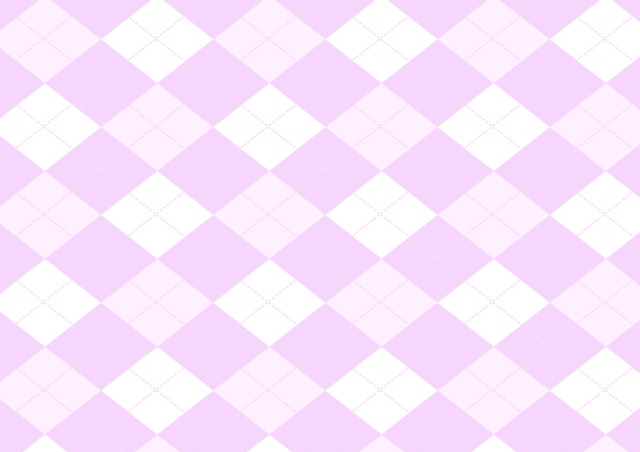
Give the GLSL for this pattern, as a Shadertoy shader.

```glsl
// Sizes are fractions of the canvas height
const vec2 TILE = vec2(0.2482, 0.1943);          // full diamond width and height
const vec2 ORIGIN = vec2(0.0994, 0.1360);        // centre of the lower left pale diamond
const vec2 STITCH_SHIFT = vec2(-0.0030, 0.0015); // seams sit slightly off centre
const float STITCH_WIDTH = 0.0026;
const float DASHES = 16.0;                       // dashes per diamond side
const float DASH_FILL = 0.66;                    // drawn part of each dash period

const vec3 LAVENDER = vec3(0.965, 0.840, 0.988);
const vec3 PALE = vec3(1.000, 0.940, 1.000);
const vec3 WHITE = vec3(1.0);
const vec3 THREAD = vec3(0.995, 0.835, 0.960);
const vec3 THREAD_ON_LAVENDER = vec3(0.988, 0.862, 0.980);

// Pixel coverage from a signed distance that is positive inside
float coverage(float dist, float pixel) {
    return clamp(0.5 + dist / pixel, 0.0, 1.0);
}

// Dashed line along every whole value of 'across'
float stitch(float across, float along, float pixel) {
    float lineDist = abs(across - round(across)) / length(1.0 / TILE);
    float period = 0.5 * length(TILE) / DASHES;
    float dashDist = abs(fract(along * DASHES) - 0.5) * period;
    return coverage(0.5 * STITCH_WIDTH - lineDist, pixel)
         * coverage(0.5 * DASH_FILL * period - dashDist, pixel);
}

void mainImage(out vec4 fragColor, in vec2 fragCoord) {
    float pixel = 1.0 / iResolution.y;
    vec2 p = fragCoord * pixel - ORIGIN;

    // Light diamonds, alternating pale and white like a chessboard
    vec2 q = p / TILE;
    vec2 cell = round(q);
    vec2 local = abs(q - cell);
    float edgeDist = (0.5 - local.x - local.y) / length(1.0 / TILE);
    float diamond = coverage(edgeDist, pixel);
    vec3 light = mix(PALE, WHITE, mod(cell.x + cell.y, 2.0));
    vec3 color = mix(LAVENDER, light, diamond);

    // Crossing seams, parallel to the diamond sides
    vec2 s = (p - STITCH_SHIFT) / TILE;
    float rising = s.x - s.y;
    float falling = s.x + s.y;
    float seam = max(stitch(rising, falling, pixel), stitch(falling, rising, pixel));
    color = mix(color, mix(THREAD_ON_LAVENDER, THREAD, diamond), seam);

    fragColor = vec4(color, 1.0);
}
```
